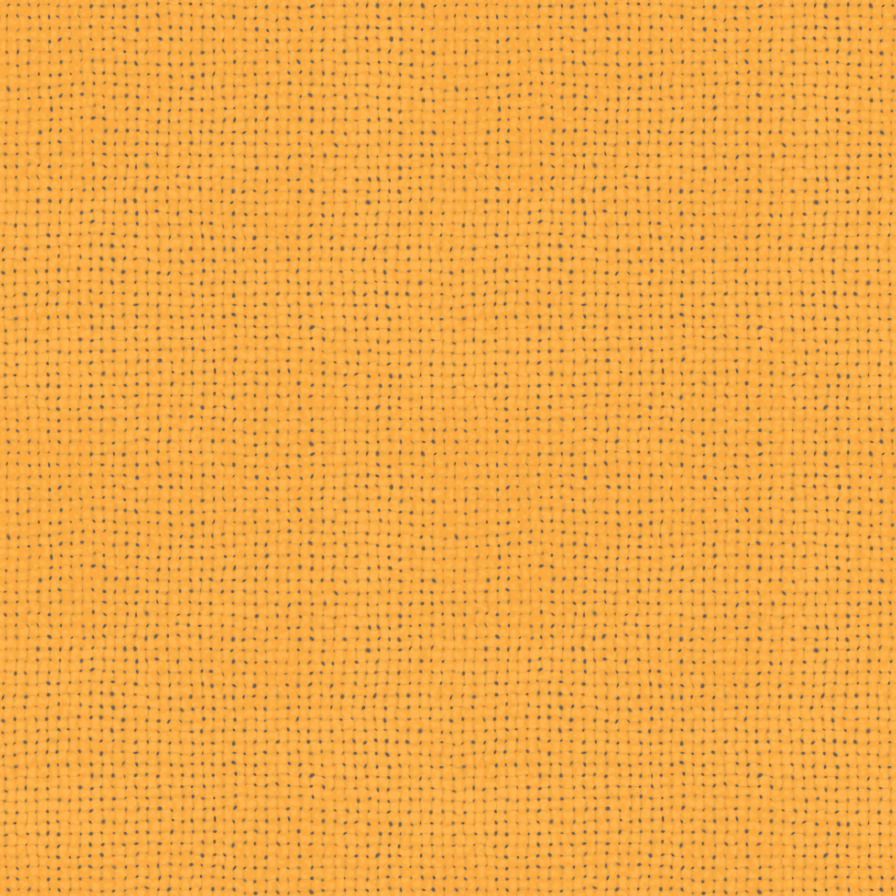
A Shadertoy shader for this texture:

```glsl
// Plain-woven golden cloth: vertical and horizontal threads cross over and under,
// leaving a small soft dark hole at each corner between crossings.
// Wrapped noise bends the threads and varies the holes; one swatch repeats 2 x 2.

#define REPEATS 2.0                    // swatches across and down
#define THREADS vec2(41.0, 39.0)       // threads per swatch
#define HOLE_SIZE vec2(0.160, 0.175)   // hole radii, in thread spacings
#define CREVICE 0.60                   // depth of the lines between threads
#define WOBBLE 0.28                    // bending of single threads
#define DRIFT 0.50                     // slow bending of the whole weave
#define LIGHT_COLOR vec3(1.00, 0.715, 0.315)
#define BASE_COLOR vec3(0.98, 0.665, 0.245)
#define SHADE_COLOR vec3(0.77, 0.56, 0.29)
#define HOLE_COLOR vec3(0.44, 0.39, 0.35)

// Integer hash of a lattice point, from 0 to 1
float hash(vec2 cell, float seed) {
    uvec3 v = uvec3(ivec3(vec3(cell, seed)));
    uint h = v.x * 73856093u ^ v.y * 19349663u ^ v.z * 83492791u;
    h = (h ^ (h >> 16)) * 2246822519u;
    h = (h ^ (h >> 13)) * 3266489917u;
    return float((h ^ (h >> 16)) & 65535u) / 65535.0;
}

// Value noise that wraps after a whole number of cells
float noise(vec2 p, vec2 period, float seed) {
    vec2 i = floor(p), f = fract(p);
    f = f * f * (3.0 - 2.0 * f);
    vec2 a = mod(i, period), b = mod(i + 1.0, period);
    return mix(mix(hash(a, seed), hash(vec2(b.x, a.y), seed), f.x),
               mix(hash(vec2(a.x, b.y), seed), hash(b, seed), f.x), f.y);
}

// Darkness of the hole centred in its cell, with its own place, size and tilt
float holeDarkness(vec2 q) {
    vec2 id = mod(floor(q), THREADS);
    vec2 offset = vec2(hash(id, 11.0), hash(id, 12.0)) - 0.5;
    vec2 d = fract(q) - 0.5 - 0.16 * offset;
    d.x += d.y * 0.7 * (hash(id, 13.0) - 0.5);
    vec2 size = HOLE_SIZE * (0.8 + 0.4 * vec2(hash(id, 14.0), hash(id, 15.0)));
    float column = hash(vec2(id.x, 0.0), 16.0);
    float strength = 0.35 + 0.28 * column + 0.65 * hash(id, 17.0);
    d /= size;
    return strength * exp(-dot(d, d));
}

void mainImage(out vec4 fragColor, in vec2 fragCoord) {
    vec2 swatch = fragCoord / iResolution.xy * REPEATS;
    vec2 p = swatch * THREADS;

    // Bend the threads
    vec2 wobble = vec2(noise(p, THREADS, 1.0), noise(p, THREADS, 2.0)) - 0.5;
    vec2 drift = vec2(noise(swatch * 5.0, vec2(5.0), 3.0),
                      noise(swatch * 5.0, vec2(5.0), 4.0)) - 0.5;
    vec2 q = p + WOBBLE * wobble + DRIFT * drift;

    // Rounded top thread of each crossing; over and under alternate
    vec2 crossing = floor(q + 0.5);
    vec2 c = q + 0.5 - crossing - 0.5;
    bool warpOnTop = mod(crossing.x + crossing.y, 2.0) < 0.5;
    float across = warpOnTop ? c.x : c.y;
    float along = warpOnTop ? c.y : c.x;
    float roundness = 1.0 - 2.6 * across * across - 1.2 * along * along;

    // Fine fibres and broad patches of tone
    float fibre = noise(p * 3.0, THREADS * 3.0, 5.0) - 0.5;
    float patches = noise(swatch * 6.0, vec2(6.0), 6.0) - 0.5;
    float tone = roundness - 0.78 + 0.55 * fibre + 0.25 * patches;
    vec3 color = mix(BASE_COLOR, LIGHT_COLOR, smoothstep(-0.25, 0.30, tone));

    // Broken crevices along the sides of the threads
    vec2 gap = (fract(q) - 0.5) / vec2(0.11, 0.10);
    vec2 line = exp(-gap * gap);
    float breaksV = max(noise(p * 2.0, THREADS * 2.0, 7.0) - 0.35, 0.0);
    float breaksH = max(noise(p * 2.0, THREADS * 2.0, 8.0) - 0.48, 0.0);
    float crevice = CREVICE * (line.x * breaksV + line.y * breaksH);
    color = mix(color, SHADE_COLOR, clamp(crevice, 0.0, 1.0));

    // Holes, passing through a brown rim to a grey centre
    float dark = clamp(holeDarkness(q), 0.0, 1.0);
    color = mix(color, SHADE_COLOR, smoothstep(0.0, 0.55, dark));
    color = mix(color, HOLE_COLOR, smoothstep(0.30, 0.95, dark));

    fragColor = vec4(color, 1.0);
}
```
